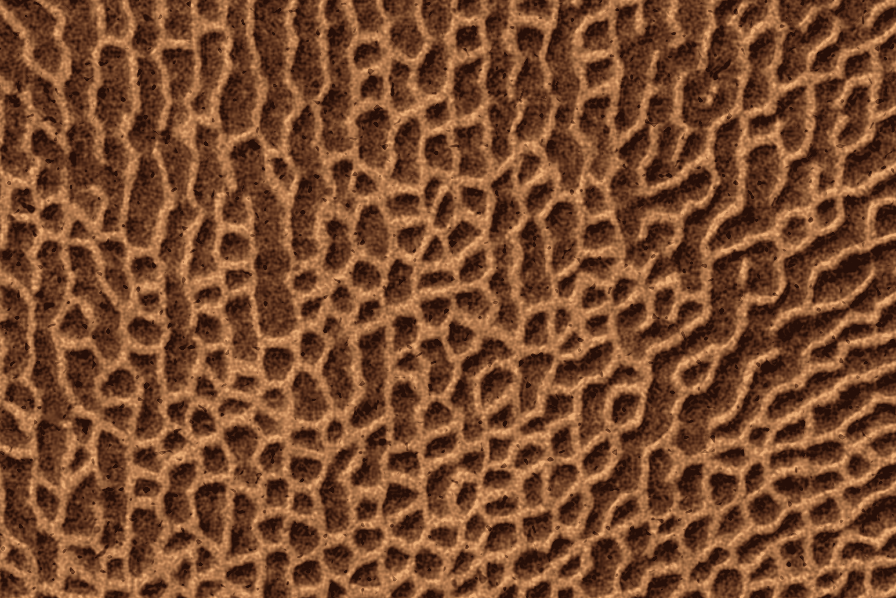
Reproduce this texture procedurally as a WebGL 2 fragment shader.

```glsl
#version 300 es
precision highp float;
// Porous brown crust: rounded pits that join into grooves along a fanning grain.
// Walls come from gaps between the nearest scattered seeds, where some aligned
// pairs share a pit; a raking light and gradient noise give shadow and grit.

#define CELLS 18.5                  // seeds per canvas height
#define JITTER 0.26                 // scatter of the seeds
#define STRETCH 0.78                // distance scale along the grain
#define WARP 0.34                   // wobble of the walls, in cells
#define CREST 0.08                  // gap where the wall starts to drop
#define FLOOR 0.36                  // gap where the steep wall ends
#define LIGHT_DIR vec2(-0.42, 0.91) // towards the light
#define SHADOW_REACH 0.30           // length of cast shadows, in cells
#define SHADOW 0.30
#define GRIT 0.34

uniform vec2 u_resolution;
out vec4 outColor;

vec2 hash2(vec2 p) {
  vec3 q = fract(p.xyx * vec3(0.1031, 0.1030, 0.0973));
  q += dot(q, q.yzx + 33.33);
  return fract((q.xx + q.yz) * q.zy);
}

float gradientNoise(vec2 p) {
  vec2 i = floor(p), f = p - i;
  vec2 w = f * f * f * (f * (f * 6.0 - 15.0) + 10.0);
  vec2 o = vec2(0.0, 1.0);
  float a = dot(hash2(i) * 2.0 - 1.0, f);
  float b = dot(hash2(i + o.yx) * 2.0 - 1.0, f - o.yx);
  float c = dot(hash2(i + o) * 2.0 - 1.0, f - o);
  float d = dot(hash2(i + 1.0) * 2.0 - 1.0, f - 1.0);
  return mix(mix(a, b, w.x), mix(c, d, w.x), w.y);
}

// Grain leans left on the left side and fans out to the right.
vec2 grainDir(vec2 q) {
  vec2 p = q / CELLS;
  float lean = -0.48 + 0.9 * p.x - 0.3 * p.x * (p.y - 0.5);
  return vec2(sin(lean), cos(lean));
}

// Share of aligned neighbours that join: more to the sides and the top.
float joinChance(vec2 q) {
  vec2 p = q / CELLS;
  return clamp(0.22 + 0.75 * abs(p.x - 0.65) + 0.5 * (p.y - 0.45), 0.12, 0.85);
}

// Soft gap to the closest wall: about 0.1 on a crest, near 1 inside a pit.
float wallGap(vec2 q) {
  vec3 near[4] = vec3[4](vec3(9.0), vec3(9.0), vec3(9.0), vec3(9.0));
  vec2 along = grainDir(q), base = floor(q);
  float closeness = 0.0;
  for (int y = -2; y <= 2; y++)
    for (int x = -2; x <= 2; x++) {
      vec2 id = base + vec2(x, y);
      vec2 pos = id + 0.5 + JITTER * (hash2(id + 57.0) * 2.0 - 1.0);
      pos.y += 0.5 * mod(id.x, 2.0) - 0.25;
      vec2 d = pos - q;
      float across = dot(d, vec2(along.y, -along.x));
      vec3 seed = vec3(pos, length(vec2(across, STRETCH * dot(d, along))));
      closeness += exp(-14.0 * seed.z);
      for (int k = 0; k < 4; k++)
        if (seed.z < near[k].z) {
          vec3 farther = near[k];
          near[k] = seed;
          seed = farther;
        }
    }
  float nearest = -log(closeness) / 14.0;
  float sum = 0.000002;
  for (int i = 0; i < 3; i++)
    for (int j = i + 1; j < 4; j++) {
      vec2 mid = 0.5 * (near[i].xy + near[j].xy);
      float aligned = abs(dot(normalize(near[j].xy - near[i].xy), grainDir(mid)));
      bool joined = aligned > 0.80 && hash2(mid * 37.0).x < joinChance(mid);
      float gap = near[i].z + near[j].z - 2.0 * nearest;
      if (!joined) sum += exp(-16.0 * gap);
    }
  return -log(sum) / 16.0;
}

// Steep wall above a rounded bowl.
float relief(float gap) {
  return 1.0 - 0.62 * smoothstep(CREST, FLOOR, gap) - 0.38 * smoothstep(0.12, 0.75, gap);
}

// Brown ramp from deep shadow to lit crest.
vec3 ramp(float tone) {
  vec3 shades[6] = vec3[6](
    vec3(0.15, 0.06, 0.03), vec3(0.31, 0.16, 0.09), vec3(0.45, 0.27, 0.16),
    vec3(0.60, 0.40, 0.25), vec3(0.75, 0.51, 0.33), vec3(0.92, 0.68, 0.46));
  float t = clamp(tone, 0.0, 1.0) * 5.0;
  int k = min(int(t), 4);
  return mix(shades[k], shades[k + 1], t - float(k));
}

void main() {
  vec2 p = gl_FragCoord.xy / u_resolution.y;
  vec2 wobble = vec2(gradientNoise(p * 15.0), gradientNoise(p * 15.0 + 71.0));
  wobble += 0.25 * vec2(gradientNoise(p * 62.0 + 13.0), gradientNoise(p * 62.0 + 39.0));
  vec2 q = p * CELLS + WARP * wobble;

  // Relief, slope towards the light and cast shadow
  float h = relief(wallGap(q));
  float slope = h - relief(wallGap(q + LIGHT_DIR * 0.06));
  float shade = max(relief(wallGap(q + LIGHT_DIR * SHADOW_REACH)) - h, 0.0);
  float tone = 0.27 + 0.47 * h + 0.80 * slope - SHADOW * shade;

  // Broad mottling, grit and dark specks
  tone += 0.09 * gradientNoise(p * 4.0 + 5.0) + 0.15 * gradientNoise(p * 22.0 + 9.0);
  tone += GRIT * (0.8 * gradientNoise(p * 80.0 + 3.0) + 1.2 * gradientNoise(p * 165.0));
  float patches = smoothstep(-0.1, 0.45, gradientNoise(p * 7.0 + 31.0));
  tone -= 0.5 * patches * smoothstep(0.22, 0.45, gradientNoise(p * 48.0 + 17.0));
  tone -= 0.4 * smoothstep(0.32, 0.46, gradientNoise(p * 80.0 + 43.0));

  outColor = vec4(ramp(tone), 1.0);
}
```
